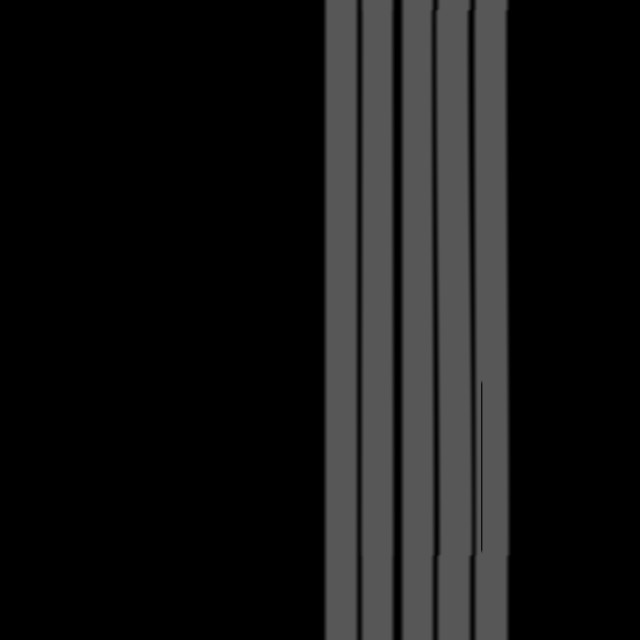
A Shadertoy shader for this background:

```glsl
// Five soft grey vertical bars on black, leaning slightly, with a fine dark slit.

const vec3 BAR_COLOR = vec3(0.342);
const float EDGE_SOFTNESS = 0.0052;
const int BAR_COUNT = 5;

// Soft coverage of the interval from left to right.
float softBand(float x, float left, float right, float softness) {
    return smoothstep(left - softness, left + softness, x)
         * (1.0 - smoothstep(right - softness, right + softness, x));
}

// Edges of one bar: x = left, y = right.
vec2 barEdges(int index) {
    vec2 edges[BAR_COUNT] = vec2[BAR_COUNT](
        vec2(0.5085, 0.5580), vec2(0.5655, 0.6140), vec2(0.6285, 0.6765),
        vec2(0.6842, 0.7345), vec2(0.7425, 0.7930));
    return edges[index];
}

// Sideways drift of the bar edges at full lean.
vec2 barLean(int index) {
    vec2 leans[BAR_COUNT] = vec2[BAR_COUNT](
        vec2(0.0), vec2(-0.0005, 0.0005), vec2(0.0, 0.0015),
        vec2(0.0025, 0.0030), vec2(0.0010, 0.0018));
    return leans[index];
}

// Lean runs from -1 near the top to 1 low down, and is zero at both end caps.
float leanAmount(float y, float pixel) {
    float middle = softBand(y, 0.132, 0.984, max(0.003, pixel));
    return middle * mix(1.0, -1.0, smoothstep(0.13, 0.98, y));
}

void mainImage(out vec4 fragColor, in vec2 fragCoord) {
    vec2 uv = fragCoord / iResolution.xy;
    vec2 pixel = 1.0 / iResolution.xy;
    float lean = leanAmount(uv.y, pixel.y);

    // Bars
    float light = 0.0;
    for (int i = 0; i < BAR_COUNT; i++) {
        vec2 edges = barEdges(i) + lean * barLean(i);
        light += softBand(uv.x, edges.x, edges.y, EDGE_SOFTNESS);
    }

    // Fine slit in the last bar, with a filled strip to its left
    float slitSpan = softBand(uv.y, 0.138, 0.403, 0.004);
    float strip = softBand(uv.x, 0.7445, 0.7530, 0.002);
    float slit = softBand(uv.x, 0.7518, 0.7538, 0.5 * pixel.x);
    light = max(light, 0.85 * strip * slitSpan);
    light *= 1.0 - 0.85 * slit * slitSpan;

    fragColor = vec4(BAR_COLOR * min(light, 1.0), 1.0);
}
```
